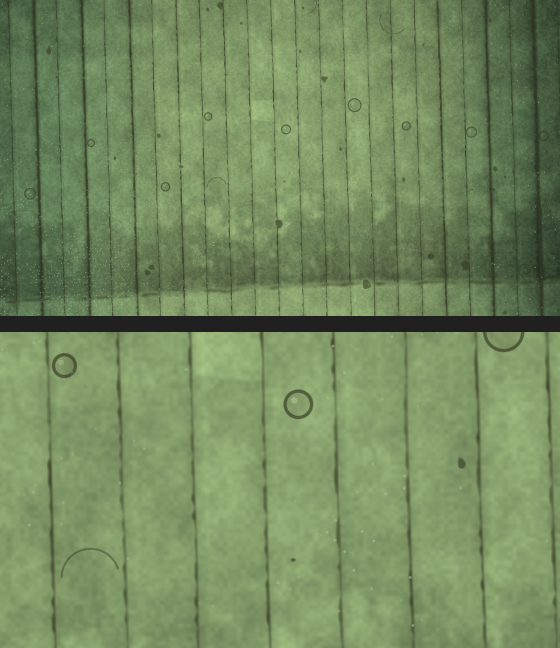
Top: the whole. Bottom: its middle third, enlarged.
Write a Shadertoy shader that draws this texture.

```glsl
// Weathered green ribbed panel: slanted grooves, a damp stain, bubbles, flecks and fibres.
const vec3 PANEL_COLOR = vec3(0.545, 0.645, 0.435);
const vec3 EDGE_TINT   = vec3(0.90, 1.0, 1.03);
const vec3 GRIME_COLOR = vec3(0.21, 0.23, 0.14);
const vec3 FLECK_COLOR = vec3(0.66, 0.75, 0.60);
const vec2 GLOW_CENTER = vec2(0.93, 0.60);
const float GROOVE_PITCH = 0.0755;   // lengths are fractions of canvas height
const float GROOVE_START = 0.0545;
const float GROOVE_SLANT = 0.028;
const float GROOVE_WIDTH = 0.0015;
const float GROOVE_BLUR = 0.0018;
const float PAIR_SHIFT = 0.005;      // every second groove sits off centre at the left
const float FLECK_CELL = 0.010;
const int BUBBLES = 9;
const int BLOTS = 34;
const int FIBRES = 4;

float hash(vec2 p) {
    vec3 q = fract(p.xyx * 0.1031);
    q += dot(q, q.yzx + 33.33);
    return fract((q.x + q.y) * q.z);
}

vec2 hash2(float n, float seed) {
    return vec2(hash(vec2(n, seed)), hash(vec2(n + 57.0, seed + 13.0)));
}

float noise(vec2 p) {
    vec2 i = floor(p), f = fract(p);
    f = f * f * (3.0 - 2.0 * f);
    return mix(mix(hash(i), hash(i + vec2(1, 0)), f.x),
               mix(hash(i + vec2(0, 1)), hash(i + vec2(1, 1)), f.x), f.y);
}

float fbm(vec2 p) {
    float sum = 0.0, amp = 0.5;
    for (int i = 0; i < 4; i++) {
        sum += amp * noise(p);
        p = p * 2.1 + 17.3;
        amp *= 0.55;
    }
    return sum;
}

float cover(float d, float px) { return 1.0 - smoothstep(-px, px, d); }

void mainImage(out vec4 fragColor, in vec2 fragCoord) {
    vec2 p = fragCoord / iResolution.y;
    float px = 0.9 / iResolution.y;
    float width = iResolution.x / iResolution.y;
    float dx = p.x - GLOW_CENTER.x, dy = p.y - GLOW_CENTER.y;
    float edge = smoothstep(0.2, 0.75, abs(dx));
    vec2 along = vec2(p.x + GROOVE_SLANT * p.y, p.y);   // x is constant down a groove
    float mottle = fbm(along * vec2(19.0, 19.0)) - 0.51;
    float grain = noise(p * 210.0) + 0.7 * noise(p * 120.0 + 31.0) - 0.85;
    float streak = noise(along * vec2(100.0, 22.0)) - 0.5;

    // Light falling off from the centre, faster to the right
    float shade = 1.0 - dx * dx * (dx < 0.0 ? 0.38 : 0.66) - 0.75 * dy * dy * step(0.0, dy);
    shade += 0.26 * mottle + 0.09 * grain + 0.025 * streak;

    // Damp, blotchy band above a wavering tide line
    float tide = mix(0.048, 0.105, smoothstep(0.0, 1.3, p.x)) + 0.008 * (noise(vec2(p.x * 25.0, 4.0)) - 0.5);
    float above = p.y - tide;
    float damp = smoothstep(-0.005, 0.02, above) * (1.0 - smoothstep(0.05, 0.32, above + 0.4 * mottle));
    shade -= damp * (0.29 + 0.8 * mottle + 0.1 * streak) * (1.0 - 0.4 * edge);

    // Grooves, alternately heavy toward the sides
    float u = (along.x - GROOVE_START) / GROOVE_PITCH;
    float k = floor(u + 0.5);
    float odd = mod(k, 2.0);
    float ragged = noise(vec2(k * 9.0, p.y * 110.0));
    float d = (u - k) * GROOVE_PITCH - PAIR_SHIFT * odd * (1.0 - smoothstep(0.4, 0.7, p.x));
    d += 0.0015 * (ragged - 0.5) + 0.0015 * (noise(vec2(k * 7.0, p.y * 14.0)) - 0.5);
    float heavy = mix(odd, 1.0 - odd, smoothstep(0.7, 1.1, p.x)) * edge;
    float wear = 0.05 + 0.4 * noise(vec2(k * 5.0, p.y * 12.0)) + 0.45 * ragged;
    float body = GROOVE_WIDTH * (0.7 + 0.7 * ragged + 1.3 * heavy);
    float groove = cover(abs(d) - body, GROOVE_BLUR + 0.0015 * heavy) * min(wear + 0.35 * heavy, 0.85);
    float side = d < 0.0 ? 0.009 : 0.006;
    shade -= (0.08 + 0.22 * heavy) * exp(-abs(d) / side);
    shade += 0.05 * exp(-abs(d - 0.013) / 0.006);
    shade += 0.05 * (hash(vec2(floor(u), 9.0)) - 0.5);

    // Pale worn patch
    vec2 patchBox = abs(p - vec2(0.83, 0.65)) - vec2(0.035, 0.029);
    shade += 0.12 * cover(max(patchBox.x, patchBox.y) + 0.02 * mottle, 0.004);

    vec3 col = PANEL_COLOR * max(shade, 0.3);
    col *= mix(vec3(1), EDGE_TINT, smoothstep(0.35, 0.85, abs(dx)));
    float tideWear = smoothstep(0.25, 0.8, noise(vec2(p.x * 30.0, 8.0))) * (0.5 + 0.5 * noise(p * 90.0));
    float grime = max(groove, cover(abs(above) - 0.005, 0.006) * (0.15 + 0.6 * tideWear));

    // Bubbles: thin rings in a loose row
    for (int i = 0; i < BUBBLES; i++) {
        float n = float(i);
        vec2 h = hash2(n, 21.0);
        float x = (n + 0.2 + 0.6 * h.x) / float(BUBBLES) * width;
        vec2 q = p - vec2(x, 0.34 + 0.11 * x + 0.22 * h.y);
        float r = mix(0.010, 0.021, pow(hash(vec2(n, 31.0)), 1.5));
        float ring = cover(abs(length(q) - r) - 0.0018, px);
        grime = max(grime, max(0.7 * ring, 0.15 * cover(length(q) - r, px)));
        col += 0.10 * cover(length(q - r * vec2(-0.3, 0.3)) - r * 0.25, px);
    }

    // Dark blots with ragged rims
    for (int i = 0; i < BLOTS; i++) {
        float n = float(i);
        vec2 q = p - hash2(n, 43.0) * vec2(width, 1.0);
        float size = mix(0.003, 0.012, pow(hash(vec2(n, 47.0)), 3.0));
        float rim = length(q * vec2(1.0, 0.6 + 0.8 * hash(vec2(n, 51.0))));
        grime = max(grime, 0.6 * cover(rim - size * (0.6 + 0.8 * noise(p * 110.0)), px));
    }

    // Curled fibres
    for (int i = 0; i < FIBRES; i++) {
        float n = float(i), turn = 6.283 * hash(vec2(n, 61.0));
        vec2 q = p - hash2(n, 67.0) * vec2(width, 1.0);
        float r = 0.025 + 0.02 * hash(vec2(n, 71.0));
        float arc = smoothstep(0.1, 0.2, dot(q, vec2(cos(turn), sin(turn))) / r);
        grime = max(grime, 0.5 * arc * cover(abs(length(q) - r) - 0.001, px));
    }
    col = mix(col, GRIME_COLOR, grime);

    // Pale flecks, clustered and densest at the lower left
    vec2 cell = floor(p / FLECK_CELL);
    vec2 spot = (cell + 0.15 + 0.7 * hash2(cell.x, cell.y + 5.0)) * FLECK_CELL;
    float density = 0.03 + 0.30 * (1.0 - smoothstep(0.2, 0.9, p.x)) * (1.0 - smoothstep(0.2, 0.75, p.y));
    density *= 2.0 * smoothstep(0.25, 0.75, noise(p * 14.0 + 5.0));
    float fleck = step(hash(cell + 91.0), density) * cover(length(p - spot) - 0.0014, px);
    col = mix(col, FLECK_COLOR, fleck * (0.25 + 0.45 * hash(cell + 7.0)));
    fragColor = vec4(col, 1.0);
}
```
